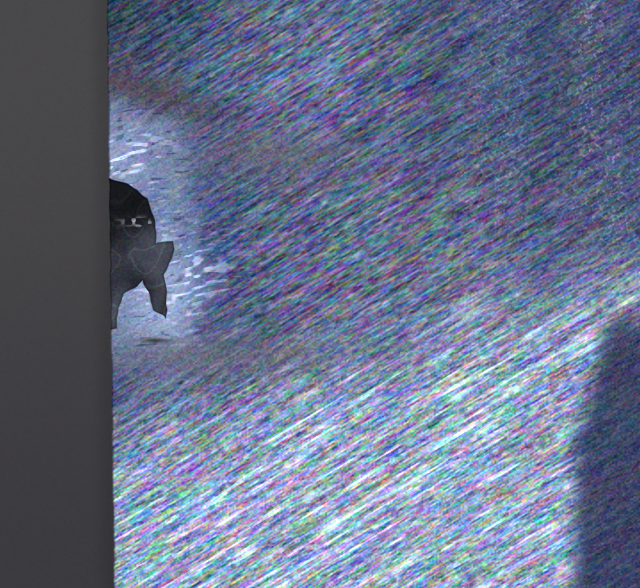
A Shadertoy shader for this texture:

```glsl
vec3 hash3(vec2 p) {
    vec3 q = fract(vec3(p.xyx) * vec3(0.1031, 0.1030, 0.0973));
    q += dot(q, q.yxz + 33.33);
    return fract((q.xxy + q.yzz) * q.zyx);
}

vec3 noise3(vec2 p) {
    vec2 i = floor(p), f = fract(p);
    f = f * f * (3.0 - 2.0 * f);
    return mix(mix(hash3(i), hash3(i + vec2(1, 0)), f.x),
               mix(hash3(i + vec2(0, 1)), hash3(i + vec2(1, 1)), f.x), f.y);
}

float spot(vec2 p, vec2 center, vec2 radius) {
    p = (p - center) / radius;
    return exp(-dot(p, p));
}

// Signed distance to the broken notch and its hanging flake
float notchDistance(vec2 p) {
    const int N = 17;
    vec2 v[N] = vec2[N](
        vec2(.170, .700), vec2(.220, .686), vec2(.252, .663), vec2(.265, .625),
        vec2(.266, .585), vec2(.295, .589), vec2(.297, .575), vec2(.280, .533),
        vec2(.285, .504), vec2(.283, .460), vec2(.262, .473), vec2(.252, .504),
        vec2(.241, .521), vec2(.210, .501), vec2(.200, .476), vec2(.201, .440),
        vec2(.170, .440));
    float d = 1e3, s = 1.0;
    for (int i = 0, j = N - 1; i < N; j = i, i++) {
        vec2 e = v[j] - v[i], w = p - v[i];
        vec2 b = w - e * clamp(dot(w, e) / dot(e, e), 0.0, 1.0);
        d = min(d, dot(b, b));
        bvec3 c = bvec3(p.y >= v[i].y, p.y < v[j].y, e.x * w.y > e.y * w.x);
        if (all(c) || all(not(c))) s = -s;
    }
    return s * sqrt(d);
}

void mainImage(out vec4 fragColor, in vec2 fragCoord) {
    vec2 p = fragCoord / iResolution.y;
    float px = 1.0 / iResolution.y;
    vec3 cloud = noise3(p * 9.0) - 0.5;
    vec3 grain = noise3(p * 330.0) - 0.5;

    // Broad light across the metal
    float rise = p.y - 0.3 - 0.3 * (p.x - 0.2) + 0.04 * cloud.x;
    float lit = smoothstep(0.1, -0.16, rise);
    float sheen = spot(p, vec2(0.52, 0.9), vec2(0.22, 0.17))
                + spot(p, vec2(0.64, 0.54), vec2(0.34, 0.18));
    sheen = min(sheen, 1.0);
    vec3 metal = mix(vec3(0.28, 0.32, 0.45), vec3(0.41, 0.45, 0.57), sheen);
    metal = mix(metal, vec3(0.59, 0.66, 0.77), lit);
    metal = mix(metal, vec3(0.21, 0.27, 0.36), spot(p, vec2(0.19, 0.98), vec2(0.15, 0.1)));
    float contrast = 0.22 + 0.2 * max(sheen, 1.4 * lit);

    // Polished halo beside the notch, with a blue rim
    float halo = smoothstep(0.42, 0.3, p.x + 0.06 * cloud.y)
               * smoothstep(0.34, 0.43, p.y)
               * smoothstep(0.87, 0.8, p.y + 0.35 * (p.x - 0.19));
    metal = mix(metal, vec3(0.46, 0.52, 0.67), halo);
    metal = mix(metal, vec3(0.27, 0.32, 0.50), 0.85 * spot(p, vec2(0.38, 0.6), vec2(0.05, 0.19)));
    metal += vec3(0.16, 0.17, 0.17) * spot(p, vec2(0.28, 0.48), vec2(0.06, 0.1));
    metal += 0.12 * spot(p, vec2(0.19, 0.73), vec2(0.07, 0.05));
    contrast = mix(contrast, 0.12, halo);

    // Brown heat stains
    float stain = exp(-pow((p.y - 0.865 + 0.34 * (p.x - 0.19)) / 0.027, 2.0))
                * smoothstep(0.5, 0.25, p.x);
    float lower = spot(p, vec2(0.36, 0.395), vec2(0.2, 0.035));
    float upper = spot(p, vec2(0.47, 0.74), vec2(0.13, 0.04));
    metal = mix(metal, vec3(0.34, 0.30, 0.35), 0.8 * stain);
    metal = mix(metal, vec3(0.41, 0.41, 0.49), 0.8 * max(lower, upper));
    contrast *= 1.0 - 0.6 * max(max(lower, upper), stain);

    // Soft shadow at the right
    float shade = smoothstep(-0.03, 0.03, p.x - 0.975 - 0.055 * smoothstep(0.2, 0.48, p.y))
                * smoothstep(0.5, 0.42, p.y);
    metal = mix(metal, vec3(0.22, 0.25, 0.38), 0.95 * shade);
    contrast = mix(contrast, 0.14, shade);

    // Iridescent scratches: thin and long, then short flecks
    vec2 q = vec2(0.857 * p.x + 0.515 * p.y, 0.857 * p.y - 0.515 * p.x);
    vec3 streak = 0.8 * (noise3(q * vec2(26, 270)) - 0.5)
                + 1.1 * (noise3(q * vec2(95, 330) + 71.0) - 0.5);
    streak = mix(vec3(dot(streak, vec3(0.333))), streak, 0.75) * vec3(0.95, 0.9, 1.0);
    float white = noise3(q * vec2(13, 190) + 137.0).x;
    float open = lit * (1.0 - shade) * (1.0 - halo);
    vec3 col = metal + contrast * (streak + 0.35 * (white - 0.5));
    col += 0.2 * open * smoothstep(0.7, 0.95, white);
    col += (0.65 * grain + 0.35 * grain.x) * (0.17 + 0.13 * open);

    // Pale speckle in faint upright bands
    float bands = smoothstep(0.55, 1.0, p.x) * smoothstep(0.4, 0.75, p.y);
    float column = noise3(vec2(p.x * 24.0, p.y * 2.0)).x;
    col += bands * (0.07 * (column - 0.4) + 0.22 * column
         * smoothstep(0.55, 0.95, noise3(mat2(0.8, 0.6, -0.6, 0.8) * p * 250.0 + 11.0).y));

    // Ragged horizontal glints and marks near the notch
    float near = spot(p, vec2(0.32, 0.53), vec2(0.09, 0.09))
               + spot(p, vec2(0.22, 0.73), vec2(0.07, 0.06));
    vec3 flake = noise3(vec2(p.x * 60.0, (p.y - 0.2 * p.x) * 190.0) + 4.0 * cloud.xy);
    col += near * 0.35 * smoothstep(0.58, 0.9, flake.x);
    col -= 0.15 * halo * smoothstep(0.75, 0.95, flake.y);
    col = mix(col, vec3(0.2), 0.8 * spot(p, vec2(0.265, 0.421), vec2(0.025, 0.004)));

    // Dark fractured notch with glints on its facets
    float d = notchDistance(p + 0.005 * (noise3(p * 70.0).xy - 0.5));
    vec3 facet = noise3(mat2(0.8, 0.6, -0.6, 0.8) * p * vec2(38, 27) + 5.0);
    float ridge = smoothstep(0.07, 0.0, abs(facet.x - 0.5));
    vec3 pit = vec3(0.22, 0.23, 0.27) * (0.55 + 0.8 * facet.y) + 0.06 * ridge + 0.08 * grain;
    pit *= mix(1.0, 0.5, smoothstep(0.59, 0.64, p.y));
    pit += 0.6 * spot(p, vec2(0.235, 0.622), vec2(0.026, 0.008))
         * smoothstep(0.5, 0.8, noise3(p * vec2(110, 190)).z);
    pit *= 0.7 + 0.3 * smoothstep(0.0, 0.006, -d);
    col = mix(col, pit, smoothstep(px, -px, d));

    // Plain dark backdrop and the plate edge
    float edge = p.x - 0.194 + 0.012 * p.y + 0.002 * (noise3(vec2(p.y * 60.0, 3.0)).x - 0.5);
    col *= 0.6 + 0.4 * smoothstep(0.0, 0.004, edge);
    vec3 backdrop = mix(vec3(0.235, 0.23, 0.245), vec3(0.285, 0.28, 0.29), smoothstep(0.0, 0.9, p.y));
    backdrop *= 1.0 - 0.12 * smoothstep(-0.04, 0.0, edge);
    col = mix(backdrop + 0.01 * grain.x, col, smoothstep(-px, px, edge));
    fragColor = vec4(clamp(col, 0.0, 1.0), 1.0);
}
```
